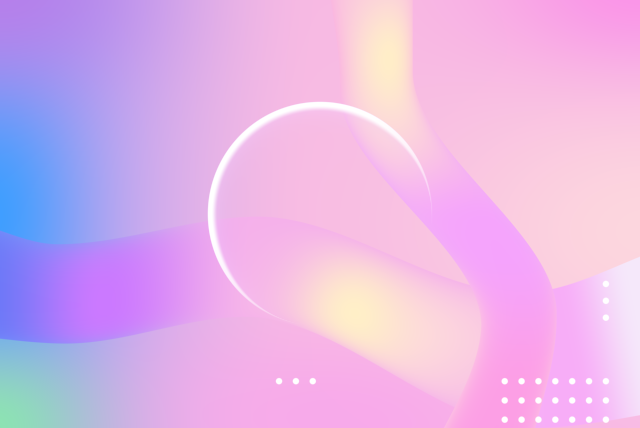
Reproduce this background procedurally as a Shadertoy shader.

```glsl
// Pastel backdrop: two translucent ribbons, a glowing crescent ring and dots.
// Ribbon edges are sums of smoothsteps; colours are ramps and Gaussian glows.
// Units: canvas height is 1, origin at the lower left, width about 1.5.

const vec3 PINK   = vec3(0.97, 0.73, 0.89);
const vec3 LILAC  = vec3(0.76, 0.64, 0.94);
const vec3 AZURE  = vec3(0.24, 0.62, 1.00);
const vec3 MINT   = vec3(0.55, 0.89, 0.70);
const vec3 PURPLE = vec3(0.71, 0.50, 0.92);
const vec3 ORCHID = vec3(0.98, 0.58, 0.91);
const vec3 PEACH  = vec3(0.99, 0.84, 0.87);
const vec3 CREAM  = vec3(1.00, 0.94, 0.78);
const vec3 INDIGO = vec3(0.42, 0.47, 0.97);
const vec3 VIOLET = vec3(0.80, 0.47, 1.00);
const vec3 ROSE   = vec3(0.96, 0.69, 0.92);
const vec3 MAUVE  = vec3(0.96, 0.64, 0.99);
const vec3 CORAL  = vec3(0.99, 0.62, 0.90);
const vec3 PEARL  = vec3(0.96, 0.91, 0.98);

const vec2  RING_CENTER = vec2(0.75, 0.5);
const float RING_RADIUS = 0.262;
const float RING_WIDTH  = 0.021;
const vec2  RING_LIGHT  = vec2(-0.60, 0.80);
const float DOT_RADIUS  = 0.0074;
const vec2  DOT_STEP    = vec2(0.0394, 0.0449);

// Tint a colour with a soft elliptical light.
vec3 glow(vec3 col, vec2 p, vec2 center, vec2 size, vec3 tint) {
    vec2 q = (p - center) / size;
    return mix(col, tint, exp(-dot(q, q)));
}

// Smooth curve that adds four eased rises to a starting height.
float wave(float t, float start, vec4 from, vec4 to, vec4 rise) {
    return start + dot(rise, smoothstep(from, to, vec4(t)));
}

// Coverage of a shape whose inside distance is positive.
float cover(float inside) {
    float px = 0.8 / iResolution.y;
    return smoothstep(-px, px, inside);
}

vec3 backdrop(vec2 p) {
    vec3 col = mix(LILAC, PINK, smoothstep(0.1, 0.75, p.x));
    col = glow(col, p, vec2(0.85, 0.03), vec2(0.55, 0.20), vec3(0.97, 0.66, 0.92));
    col = glow(col, p, vec2(-0.02, 0.50), vec2(0.22, 0.42), AZURE);
    col = glow(col, p, vec2(0.0, 1.03), vec2(0.35, 0.24), PURPLE);
    col = glow(col, p, vec2(-0.02, 0.0), vec2(0.24, 0.19), MINT);
    col = glow(col, p, vec2(1.52, 0.46), vec2(0.50, 0.34), PEACH);
    return glow(col, p, vec2(1.50, 1.04), vec2(0.35, 0.20), ORCHID);
}

// Ribbon that waves from left to right.
vec3 acrossRibbon(vec3 col, vec2 p) {
    float top = wave(p.x, 0.488, vec4(-0.117, 0.137, 0.605, 1.221),
        vec4(0.137, 0.605, 1.221, 1.68), vec4(-0.0586, 0.0645, -0.1777, 0.129));
    float bottom = wave(p.x, 0.2207, vec4(-0.156, 0.156, 0.576, 1.25),
        vec4(0.156, 0.576, 1.25, 1.738), vec4(-0.0234, 0.0625, -0.2598, 0.0586));
    float above = p.y - bottom, below = top - p.y;

    vec3 body = mix(INDIGO, VIOLET, smoothstep(-0.03, 0.24, p.x));
    body = mix(body, ROSE, smoothstep(0.25, 0.60, p.x));
    body = glow(body, p, vec2(0.98, 0.22), vec2(0.28, 0.20), PEACH);
    body = glow(body, p, vec2(0.83, 0.265), vec2(0.13, 0.15), CREAM);
    body = mix(body, vec3(0.97, 0.68, 0.97), smoothstep(1.15, 1.28, p.x));
    body = mix(body, PEARL, smoothstep(1.32, 1.50, p.x + 0.2 * (p.y - 0.25)));

    vec3 rim = mix(vec3(0.45, 0.56, 0.98), ROSE, smoothstep(0.0, 0.6, p.x));
    float rimAmount = 0.8 * exp(-max(below, 0.0) / 0.035)
                    + 0.6 * exp(-max(above, 0.0) / 0.020);
    rimAmount *= 1.0 - smoothstep(1.15, 1.30, p.x);
    body = mix(body, rim, min(rimAmount, 1.0));
    return mix(col, body, cover(min(above, below)));
}

// Ribbon that falls from the top edge to the bottom edge.
vec3 fallingRibbon(vec3 col, vec2 p) {
    float drop = 1.0 - p.y;
    float left = wave(drop, 0.7656, vec4(-0.117, 0.215, 0.752, 0.0),
        vec4(0.195, 0.762, 1.25, 1.0), vec4(0.0313, 0.330, -0.1758, 0.0));
    float right = wave(drop, 0.9668, vec4(0.166, 0.742, 0.0, 0.0),
        vec4(0.732, 1.211, 1.0, 1.0), vec4(0.3359, -0.0879, 0.0, 0.0));
    float fromLeft = p.x - left, fromRight = right - p.x;

    vec3 body = mix(vec3(0.98, 0.77, 0.87), MAUVE, smoothstep(0.27, 0.52, drop));
    body = mix(body, CORAL, smoothstep(0.58, 0.92, drop));
    body = glow(body, p, vec2(0.91, 0.80), vec2(0.13, 0.24), PEACH);
    body = glow(body, p, vec2(0.92, 0.86), vec2(0.09, 0.13), CREAM);

    vec3 rim = mix(vec3(0.98, 0.70, 0.88), vec3(0.95, 0.68, 0.97), smoothstep(0.15, 0.4, drop));
    rim = mix(rim, vec3(0.99, 0.77, 0.89), smoothstep(0.55, 0.75, drop));
    float rimAmount = 0.8 * exp(-max(fromLeft, 0.0) / 0.025)
                    + 0.6 * exp(-max(fromRight, 0.0) / 0.018);
    body = mix(body, rim, min(rimAmount, 1.0));
    return mix(col, body, cover(min(fromLeft, fromRight)));
}

// Crescent of light inside a circle, brightest toward RING_LIGHT.
vec3 ring(vec3 col, vec2 p) {
    vec2 q = p - RING_CENTER;
    float depth = RING_RADIUS - length(q);
    float facing = dot(q, RING_LIGHT) / max(length(q), 1e-4);
    float power = smoothstep(-0.68, 0.55, facing);
    float halo = exp(-max(depth, 0.0) / 0.022) * power;
    float core = 1.0 - smoothstep(0.35, 1.0, depth / (RING_WIDTH * power + 0.002));
    float inside = cover(depth);
    col = mix(col, vec3(0.96, 0.80, 0.99), 0.8 * halo * inside);
    return mix(col, vec3(1.0), core * sqrt(power) * inside);
}

// Grid of round dots; origin is the lower left dot.
float dots(vec2 p, vec2 origin, vec2 pitch, vec2 count) {
    vec2 cell = clamp(round((p - origin) / pitch), vec2(0.0), count - 1.0);
    return cover(DOT_RADIUS - length(p - origin - cell * pitch));
}

void mainImage(out vec4 fragColor, in vec2 fragCoord) {
    vec2 p = (fragCoord - 0.5 * iResolution.xy) / iResolution.y + vec2(0.75, 0.5);
    vec3 col = fallingRibbon(acrossRibbon(backdrop(p), p), p);
    col = ring(col, p);
    float mask = dots(p, vec2(0.6543, 0.1094), DOT_STEP, vec2(3.0, 1.0));
    mask = max(mask, dots(p, vec2(1.418, 0.2578), DOT_STEP.xx, vec2(1.0, 3.0)));
    mask = max(mask, dots(p, vec2(1.1816, 0.0195), DOT_STEP, vec2(7.0, 3.0)));
    fragColor = vec4(mix(col, vec3(1.0), mask), 1.0);
}
```
